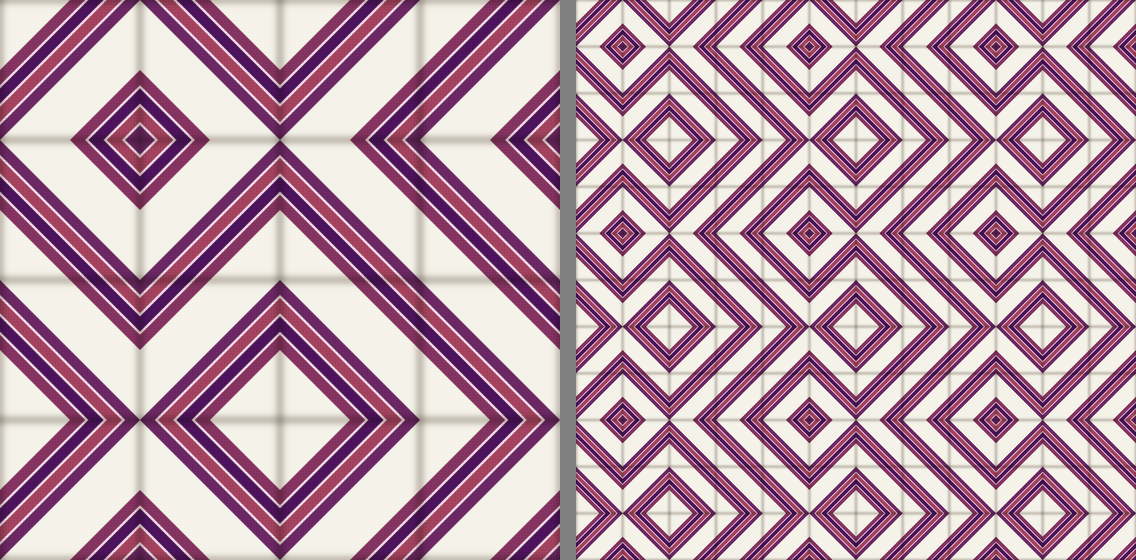
Left, the tile; right, the same tile 3 across and 3 down.
This pattern is drawn by a Shadertoy shader. Its source:

```glsl
// Four by four ceramic tiles carrying striped diagonal bands that fold into
// diamonds and chevrons. Each column and row has a direction sign, so one
// diagonal coordinate draws every band; soft grooves shade the tile joints.

// Coverage of the interval of half-width h around c, with edge softness w.
float stripe(float x, float c, float h, float w) {
    return 1.0 - smoothstep(h - w, h + w, abs(x - c));
}

// Four coloured stripes divided by pale lines; r runs 0 to 1 across the band.
vec3 bandColor(float r, float w) {
    vec3 c = vec3(0.42, 0.155, 0.39);
    c = mix(c, vec3(0.64, 0.26, 0.375), step(0.235, r));
    c = mix(c, vec3(0.30, 0.075, 0.355), step(0.5, r));
    c = mix(c, vec3(0.52, 0.20, 0.38), step(0.76, r));
    float lines = 0.0;
    for (int i = 1; i < 4; i++)
        lines = max(lines, stripe(r, 0.235 + 0.2625 * float(i - 1), 0.023, w));
    return mix(c, vec3(0.97, 0.89, 0.925), lines);
}

void mainImage(out vec4 fragColor, in vec2 fragCoord) {
    vec2 uv = fragCoord / iResolution.xy;
    vec2 grid = uv * 4.0;
    vec2 cell = mod(floor(grid), 4.0);

    // Fold directions: one mirrored column, two mirrored rows
    float foldX = abs(cell.x - 1.0) < 0.5 ? -1.0 : 1.0;
    float foldY = abs(cell.y - 1.5) < 1.0 ? 1.0 : -1.0;
    float s = foldX * grid.x + foldY * grid.y;

    // Band coordinate: 0 to 1 inside the stripes, glaze beyond
    float r = 2.0 * fract(0.25 - s) - 0.5;
    float w = 8.0 / min(iResolution.x, iResolution.y);

    // Fine woven texture on the coloured parts
    vec2 thread = 6.2831853 * 96.0 * vec2(uv.x + uv.y, uv.x - uv.y);
    float weave = 1.0 + 0.05 * sin(thread.x) * sin(thread.y);

    vec3 color = vec3(0.96, 0.95, 0.915);
    color = mix(color, bandColor(r, w) * weave, stripe(r, 0.5, 0.5, w));

    // Blurred grooves along the tile joints
    vec2 joint = abs(fract(grid + 0.5) - 0.5);
    vec2 groove = exp(-joint * joint / 0.0014);
    color *= 1.0 - vec3(0.19, 0.205, 0.22) * groove.x;
    color *= 1.0 - vec3(0.19, 0.205, 0.22) * groove.y;

    fragColor = vec4(color, 1.0);
}
```
